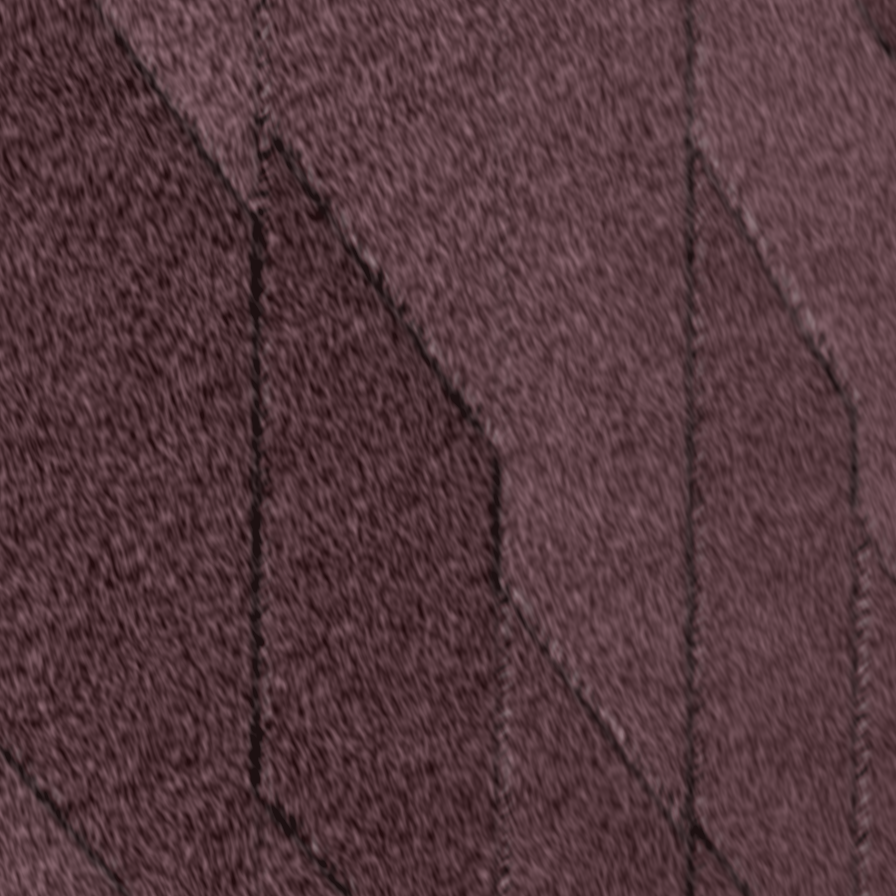
Reproduce this texture procedurally as a three.js fragment shader.

```glsl
// Overlapping panels of short mauve fur, split by upright and slanted seams.
varying vec2 vUv;

const vec3 DARK_FUR = vec3(0.22, 0.12, 0.133);
const vec3 LIGHT_FUR = vec3(0.45, 0.325, 0.352);
const vec4 COLUMN_EDGES = vec4(0.287, 0.555, 0.771, 0.954);
const vec2 STRAND_FREQ = vec2(112.0, 42.0);   // across, along
const float STRAND_LEAN = 0.42;
const float FUR_CONTRAST_LEFT = 1.15;
const float FUR_CONTRAST_RIGHT = 0.66;
const float BRIGHTNESS = 0.06;
const float EDGE_WOBBLE = 0.003;
const float EDGE_SOFTNESS = 0.005;

// Slanted seams, each as start.xy, end.xy, running down to the right
const vec4 SLANT_A = vec4(0.104, 1.000, 0.283, 0.757);
const vec4 SLANT_B = vec4(0.289, 0.870, 0.552, 0.499);
const vec4 SLANT_C = vec4(0.771, 0.844, 0.951, 0.544);
const vec4 SLANT_D = vec4(0.555, 0.349, 0.768, 0.062);
const vec4 SLANT_E = vec4(0.000, 0.169, 0.143, 0.000);
const vec4 SLANT_F = vec4(0.287, 0.115, 0.390, 0.000);
const vec4 SLANT_G = vec4(0.957, 1.000, 1.000, 0.935);
const vec4 SLANT_H = vec4(0.954, 0.427, 1.000, 0.350);
const vec4 SLANT_I = vec4(0.771, 0.085, 0.838, 0.000);

vec2 hashGradient(vec2 cell) {
  vec3 q = fract(cell.xyx * vec3(0.1031, 0.1030, 0.0973));
  q += dot(q, q.yzx + 33.33);
  float angle = 6.2832 * fract((q.x + q.y) * q.z);
  return vec2(cos(angle), sin(angle));
}

float gradientNoise(vec2 p) {
  vec2 i = floor(p), f = fract(p);
  vec2 u = f * f * f * (f * (f * 6.0 - 15.0) + 10.0);
  vec2 e = vec2(1.0, 0.0);
  float low = mix(dot(hashGradient(i), f), dot(hashGradient(i + e), f - e), u.x);
  float high = mix(dot(hashGradient(i + e.yx), f - e.yx),
                   dot(hashGradient(i + e.xx), f - e.xx), u.x);
  return mix(low, high, u.y);
}

// Coordinates of a seam: x along it, y across it (positive up and right)
vec2 seamCoords(vec2 p, vec4 s) {
  vec2 dir = normalize(s.zw - s.xy);
  vec2 q = p - s.xy;
  return vec2(dot(q, dir), dot(q, vec2(-dir.y, dir.x)));
}

float above(vec2 p, vec4 s) {
  return smoothstep(-EDGE_SOFTNESS, EDGE_SOFTNESS, seamCoords(p, s).y);
}

// Dark groove, soft shadow below it and a fringe of lit hairs above it
float seam(vec2 p, vec4 s, float groove, float fringe, float shadow) {
  vec2 q = seamCoords(p, s);
  float len = distance(s.xy, s.zw);
  float ends = smoothstep(-0.012, 0.012, q.x) * smoothstep(-0.012, 0.012, len - q.x);
  float hairs = gradientNoise(vec2((q.x + q.y * 0.7) * 95.0, q.y * 45.0 + s.x * 70.0));
  float patchy = 0.9 + 0.8 * gradientNoise(vec2(q.x * 16.0, s.y * 40.0));
  float dark = exp(-pow((q.y + 0.001) / 0.0055, 2.0));
  float lit = exp(-pow((q.y - 0.009) / 0.008, 2.0));
  float shade = q.y < 0.0 ? exp(q.y / 0.035) : exp(-q.y / 0.004);
  return ends * (fringe * lit * (0.15 + 2.6 * hairs) - groove * dark * patchy - shadow * shade);
}

float upright(vec2 p, float x, float top, float bottom, float groove, float fringe) {
  return seam(p, vec4(x, top, x, bottom), groove, fringe, groove * 0.12);
}

float tuft(vec2 p, vec2 centre) {
  vec2 d = p - centre;
  return 0.5 * exp(-dot(d, d) / 0.00007);
}

float panelTone(vec2 p) {
  float c0 = mix(mix(0.62, 0.35, above(p, SLANT_E)), 0.72, above(p, SLANT_A));
  float c1 = mix(mix(0.40, 0.31, above(p, SLANT_F)), 0.58, above(p, SLANT_B));
  float c2 = mix(0.45, 0.62, above(p, SLANT_D));
  c2 += 0.10 * smoothstep(-0.02, 0.10, seamCoords(p, vec4(0.68, 0.94, 0.771, 0.82)).y);
  float c3 = mix(mix(0.42, 0.51, above(p, SLANT_I)), 0.72, above(p, SLANT_C));
  float c4 = mix(mix(0.50, 0.68, above(p, SLANT_H)), 0.40, above(p, SLANT_G));
  vec4 past = smoothstep(COLUMN_EDGES - 0.003, COLUMN_EDGES + 0.003, vec4(p.x));
  return mix(mix(mix(mix(c0, c1, past.x), c2, past.y), c3, past.z), c4, past.w);
}

float seams(vec2 p) {
  float t = seam(p, SLANT_A, 0.42, 0.34, 0.14) + seam(p, SLANT_B, 0.48, 0.46, 0.16);
  t += seam(p, SLANT_C, 0.42, 0.36, 0.06) + seam(p, SLANT_D, 0.38, 0.42, 0.05);
  t += seam(p, SLANT_E, 0.60, 0.32, 0.12) + seam(p, SLANT_F, 0.65, 0.45, 0.08);
  t += seam(p, SLANT_G, 0.60, 0.10, 0.10) + seam(p, SLANT_H, 0.25, 0.30, 0.03);
  t += seam(p, SLANT_I, 0.60, 0.25, 0.08);
  vec4 x = COLUMN_EDGES;
  t += upright(p, x.x, 1.05, 0.76, 0.25, 0.45) + upright(p, x.x, 0.76, 0.115, 0.75, 0.30);
  t += upright(p, x.x, 0.115, -0.05, 0.15, 0.15) + upright(p, x.y, 1.05, 0.50, 0.08, 0.14);
  t += upright(p, x.y, 0.49, 0.34, 0.60, 0.22) + upright(p, x.y, 0.34, -0.05, 0.22, 0.42);
  t += upright(p, x.z, 1.05, 0.83, 0.48, 0.25) + upright(p, x.z, 0.83, -0.05, 0.52, 0.26);
  t += upright(p, x.w, 0.545, 0.43, 0.60, 0.10) + upright(p, x.w, 0.40, -0.05, 0.28, 0.45);
  return t + tuft(p, SLANT_B.zw + vec2(-0.006, 0.014)) + tuft(p, SLANT_F.xy + vec2(0.01, -0.008));
}

// Leaning strands with bright tips, drifting gently in direction
float fur(vec2 p) {
  vec2 q = p + 0.010 * vec2(gradientNoise(p * 9.0), gradientNoise(p * 9.0 + 40.0));
  vec2 strand = vec2(q.x + q.y * STRAND_LEAN, q.y - q.x * STRAND_LEAN) * STRAND_FREQ;
  float body = gradientNoise(strand);
  float fine = gradientNoise(strand * vec2(1.8, 1.7) + 17.0);
  float tips = max(gradientNoise(strand * 0.8 + 91.0) - 0.2, 0.0);
  return 0.70 * body + 0.68 * fine + 0.95 * tips - 0.04;
}

void main() {
  vec2 p = vUv;
  vec2 wobble = EDGE_WOBBLE * vec2(gradientNoise(p * 55.0), gradientNoise(p * 55.0 + 23.0));
  float contrast = mix(FUR_CONTRAST_LEFT, FUR_CONTRAST_RIGHT, smoothstep(0.2, 1.0, p.x));
  float clumps = 0.20 * gradientNoise(p * 15.0) + 0.10 * gradientNoise(p * 5.0 + 7.0);
  float edges = seams(p + wobble);
  float tone = BRIGHTNESS + panelTone(p + wobble) + edges + clumps + contrast * fur(p);
  vec3 color = mix(DARK_FUR, LIGHT_FUR, clamp(tone, -0.35, 1.6));
  // Seam hairs are greyer than the pile
  vec3 grey = vec3(1.08, 0.97, 0.98) * dot(color, vec3(0.333));
  color = mix(color, grey, min(abs(edges), 0.5));
  gl_FragColor = vec4(color, 1.0);
}
```
